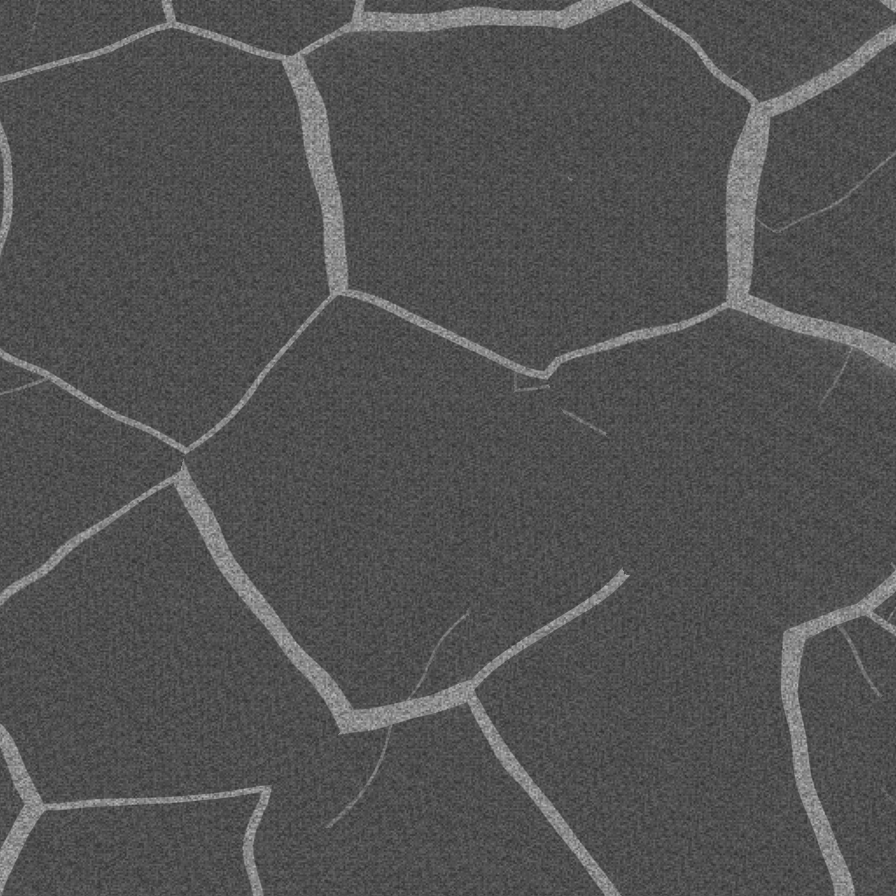
Reproduce this texture procedurally as a Shadertoy shader.

```glsl
// Pale branching veins on dark grainy stone.
// Warped Voronoi borders give the veins, a finer net inside each cell gives
// the hairlines, some borders are dropped, and fine grain covers everything.

const vec3 STONE = vec3(0.308);
const vec3 VEIN = vec3(0.545);
const vec2 VEIN_CELL = vec2(0.28, 0.36);
const vec2 HAIR_CELL = vec2(0.21, 0.27);
const float GRAIN_SCALE = 512.0;

float hash(vec2 p) {
    return fract(sin(dot(p, vec2(127.1, 311.7))) * 43758.5453);
}

float valueNoise(vec2 p) {
    vec2 i = floor(p);
    vec2 f = fract(p);
    f = f * f * (3.0 - 2.0 * f);
    float low = mix(hash(i), hash(i + vec2(1.0, 0.0)), f.x);
    float high = mix(hash(i + vec2(0.0, 1.0)), hash(i + 1.0), f.x);
    return mix(low, high, f.y);
}

vec2 noise2(vec2 p) {
    return vec2(valueNoise(p), valueNoise(p + vec2(41.0, 17.0))) - 0.5;
}

// Bends straight borders into gently wandering ones
vec2 warp(vec2 p) {
    return p + 0.075 * noise2(p * 5.0) + 0.014 * noise2(p * 17.0);
}

// Jittered centre of one grid cell, in canvas units
vec2 site(vec2 cell, vec2 size, float seed) {
    vec2 jitter = vec2(hash(cell + seed), hash(cell + seed + 23.0));
    return (cell + 0.1 + 0.8 * jitter) * size;
}

// Returns line coverage and one-sided halo; home is the nearest cell.
// Each border has its own width between widths.x and widths.y.
vec2 crackNet(vec2 p, vec2 size, float seed, float keep, vec2 widths,
              float soft, out vec2 home) {
    vec2 base = floor(p / size);
    vec2 toHome = vec2(0.0);
    float nearest = 1e5;
    home = base;
    for (int y = -2; y <= 2; y++)
    for (int x = -2; x <= 2; x++) {
        vec2 cell = base + vec2(x, y);
        vec2 toSite = site(cell, size, seed) - p;
        float d = dot(toSite, toSite);
        if (d < nearest) {
            nearest = d;
            toHome = toSite;
            home = cell;
        }
    }

    float swell = 0.7 + 0.6 * valueNoise(p * 6.0 + seed);
    vec2 result = vec2(0.0);
    for (int y = -2; y <= 2; y++)
    for (int x = -2; x <= 2; x++) {
        vec2 cell = home + vec2(x, y);
        if (x == 0 && y == 0) continue;
        vec2 pair = home + cell + seed;
        if (hash(pair + 5.0) > keep) continue;

        vec2 toSite = site(cell, size, seed) - p;
        float d = dot(0.5 * (toHome + toSite), normalize(toSite - toHome));
        float weight = pow(hash(pair + 71.0), 1.8);
        float halfWidth = mix(widths.x, widths.y, weight) * swell;
        float line = 1.0 - smoothstep(halfWidth - soft, halfWidth + soft, d);
        float side = step(0.55, hash(home * 3.0 + cell + seed));
        float halo = side * weight * exp(-max(d - halfWidth, 0.0) / 0.012);
        result = max(result, vec2(line, halo));
    }
    return result;
}

// Two summed noise layers, centred on zero
float grain(vec2 p) {
    vec2 q = p * GRAIN_SCALE + 0.2;
    return valueNoise(q) + valueNoise(q + vec2(613.0, 271.0)) - 1.0;
}

void mainImage(out vec4 fragColor, in vec2 fragCoord) {
    vec2 uv = fragCoord / iResolution.y;
    float soft = max(0.0012, 0.7 / iResolution.y);
    vec2 p = warp(uv + vec2(3.0, 7.0));

    // Main veins
    vec2 home;
    vec2 veins = crackNet(p, VEIN_CELL, 0.0, 0.78, vec2(0.0042, 0.0145),
                          soft, home);

    // Hairlines, with a separate net inside every cell
    vec2 hairHome;
    float hairSeed = floor(40.0 * hash(home + 9.0)) + 100.0;
    float hair = crackNet(p, HAIR_CELL, hairSeed, 0.3, vec2(0.0011, 0.0022),
                          soft, hairHome).x;
    hair *= 0.6 * smoothstep(0.3, 0.6, valueNoise(p * 6.0 + 60.0));

    // Colour, halo and grain
    float cover = max(veins.x, hair);
    float haloFade = smoothstep(0.3, 0.8, valueNoise(p * 5.0 + 30.0));
    vec3 color = mix(STONE + 0.09 * veins.y * haloFade, VEIN, cover);
    color += grain(uv) * mix(0.115, 0.2, cover);
    fragColor = vec4(color, 1.0);
}
```
